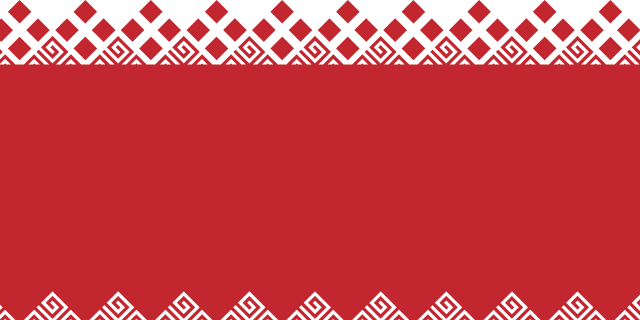
Give the GLSL for this background, as a WebGL 2 fragment shader.

```glsl
#version 300 es
precision highp float;
// Folk textile border: diamonds and stepped spiral keys on a red field.

#define PERIOD 0.2051       // width of one repeat, canvas height = 1
#define KEY_X 0.164         // centre of the first spiral key
#define KEY_HEIGHT 0.0895   // visible height of a key
#define KEY_CELL 0.0143     // stroke size of the spiral, along x + y
#define BAND 0.2018         // depth of the white top band
#define DIAMOND 0.0368      // half diagonal of a diamond
#define STEP 0.0573         // offset between diamond rows
#define SAMPLES 4           // antialiasing samples per axis
#define RED vec3(0.76, 0.15, 0.18)
#define WHITE vec3(1.0)

uniform vec2 u_resolution;
out vec4 fragColor;

// Position within a repeat, centred on zero
float repeatX(float x) {
  return mod(x + 0.5 * PERIOD, PERIOD) - 0.5 * PERIOD;
}

// Square spiral on a 7 x 7 grid: concentric rings joined along one diagonal
bool spiral(vec2 cell) {
  vec2 c = cell - 3.0;
  float ring = max(abs(c.x), abs(c.y));
  bool stroke = mod(ring, 2.0) > 0.5;
  bool joint = c.x < -0.5 && abs(c.x + c.y + 1.0) < 0.5;
  return ring < 3.5 && (stroke != joint);
}

// Pyramid of spirals turned by 45 degrees; height is measured from its base
bool keyPattern(float x, float height) {
  float depth = KEY_HEIGHT - height;
  vec2 grid = vec2(depth + x, depth - x) / KEY_CELL;
  if (height < 0.0 || min(grid.x, grid.y) < 0.0) return false;
  return spiral(floor(mod(grid, 8.0)));
}

// Four diamonds around an empty centre; depth is measured from the top
bool diamonds(float x, float depth) {
  vec2 p = vec2(abs(x), abs(depth - DIAMOND - STEP));
  float column = abs(p.x) + abs(p.y - STEP);
  float row = abs(p.x - STEP) + abs(p.y);
  return min(column, row) < DIAMOND;
}

vec3 border(vec2 p) {
  float keyX = repeatX(p.x - KEY_X);
  float diamondX = repeatX(p.x - KEY_X + 0.5 * PERIOD);
  float depth = 1.0 - p.y;

  // Red ornaments on the white band
  if (depth < BAND) {
    bool ornament = diamonds(diamondX, depth) || keyPattern(keyX, BAND - depth);
    return ornament ? RED : WHITE;
  }

  // White keys along the lower edge of the red field
  return keyPattern(keyX, p.y) ? WHITE : RED;
}

void main() {
  // Average a regular grid of samples to smooth every edge
  vec3 color = vec3(0.0);
  for (int j = 0; j < SAMPLES; j++) {
    for (int i = 0; i < SAMPLES; i++) {
      vec2 offset = (vec2(i, j) + 0.5) / float(SAMPLES) - 0.5;
      color += border((gl_FragCoord.xy + offset) / u_resolution.y);
    }
  }
  fragColor = vec4(color / float(SAMPLES * SAMPLES), 1.0);
}
```
